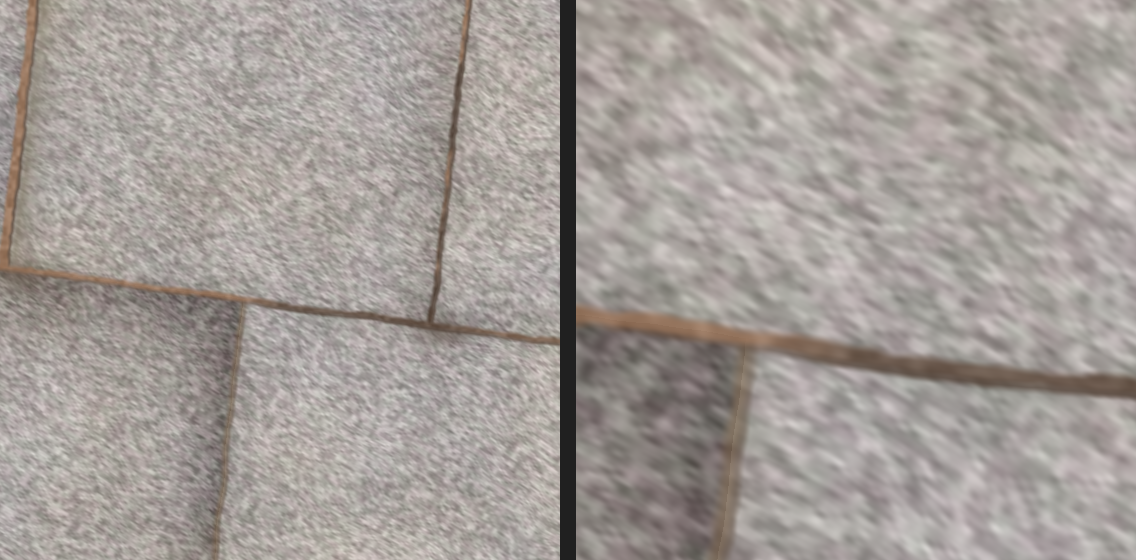
Left, the full canvas; right, a detail of the centre.
This texture is drawn by a Shadertoy shader. Its source:

```glsl
#define SLAB_SIZE vec2(0.776, 0.66)
#define ORIGIN vec2(-0.055, 0.523)
#define SKEW vec2(0.115, 0.134)
#define ROW_SHIFT 0.437
#define GRAIN_ANGLE -0.56
#define GRAIN_CONTRAST 0.2
#define STONE vec3(0.685, 0.661, 0.646)
#define RUST vec3(0.61, 0.47, 0.37)
#define DARK_JOINT vec3(0.33, 0.27, 0.23)
#define MOSS vec3(0.51, 0.47, 0.38)

float hash(vec2 p) {
    vec3 q = fract(p.xyx * vec3(0.1031, 0.103, 0.0973));
    q += dot(q, q.yzx + 33.33);
    return fract((q.x + q.y) * q.z);
}

float noise(vec2 p) {
    vec2 cell = floor(p), f = fract(p);
    f = f * f * (3.0 - 2.0 * f);
    return mix(mix(hash(cell), hash(cell + vec2(1, 0)), f.x),
               mix(hash(cell + vec2(0, 1)), hash(cell + vec2(1, 1)), f.x), f.y);
}

float fbm(vec2 p) {
    float sum = 0.0, amp = 0.5;
    for (int i = 0; i < 4; i++) {
        sum += amp * noise(p);
        p = p * 2.03 + 17.0;
        amp *= 0.5;
    }
    return sum / 0.9375;
}

// Soft line of a given half width around distance zero
float line(float d, float halfWidth, float blur) {
    return 1.0 - smoothstep(halfWidth - blur, halfWidth + blur, abs(d));
}

// Slanted fibres with faint pink and green flecks
vec3 stoneSurface(vec2 uv) {
    float c = cos(GRAIN_ANGLE), s = sin(GRAIN_ANGLE);
    vec2 fibre = vec2(c * uv.x + s * uv.y, c * uv.y - s * uv.x) + 3.0;
    fibre.y += 0.012 * noise(uv * 12.0);
    float grain = noise(fibre * vec2(75.0, 165.0)) - 0.5;
    grain += 0.7 * (noise(fibre * vec2(140.0, 290.0) + 41.0) - 0.5);
    float patches = fbm(uv * 9.0 + 5.0) - 0.5;
    float fleck = noise(fibre * vec2(55.0, 95.0) + 90.0) - 0.5;
    float warmth = fbm(uv * 6.0 + 60.0) - 0.5;
    return STONE + GRAIN_CONTRAST * grain + 0.09 * patches
         + vec3(0.022, -0.022, 0.008) * fleck
         + vec3(0.03, 0.012, -0.035) * warmth;
}

void mainImage(out vec4 fragColor, in vec2 fragCoord) {
    vec2 uv = fragCoord / iResolution.xy;
    float pixel = 1.0 / iResolution.y;

    // Sheared running bond
    vec2 wobble = vec2(fbm(uv.yx * vec2(14.0, 5.0) + 8.0), fbm(uv * vec2(14.0, 5.0) + 30.0)) - 0.5;
    vec2 p = uv + vec2(-SKEW.x * uv.y, SKEW.y * uv.x) - ORIGIN + 0.009 * wobble;
    float row = floor(p.y / SLAB_SIZE.y);
    float oddRow = mod(row, 2.0);
    float x = p.x - ROW_SHIFT * oddRow;
    float column = floor(x / SLAB_SIZE.x);
    float oddColumn = mod(column, 2.0);
    float joint = floor(x / SLAB_SIZE.x + 0.5);
    float oddJoint = mod(joint, 2.0);
    vec2 inside = vec2(x, p.y) - vec2(column, row) * SLAB_SIZE;
    vec2 rest = SLAB_SIZE - inside;
    float dx = x - joint * SLAB_SIZE.x;
    float dy = p.y - floor(p.y / SLAB_SIZE.y + 0.5) * SLAB_SIZE.y;

    vec3 color = stoneSurface(uv);
    color += 0.012 * (hash(vec2(column, row) + 20.0) - 0.5);

    // Broad grime along the upper and right edges
    float mottling = 0.65 + 0.7 * fbm(uv * 11.0 + 70.0);
    float heavy = oddRow * oddColumn;
    float topGrime = exp(-pow(rest.y / 0.11, 2.0)) * heavy;
    float sideGrime = exp(-pow(rest.x / 0.09, 2.0)) * mix(0.35 * (1.0 - oddRow), 1.0, heavy);
    float grime = max(topGrime, sideGrime) + 0.3 * min(topGrime, sideGrime);
    color -= vec3(0.135, 0.14, 0.135) * grime * mottling;

    // Narrow shade beside every joint
    float edge = min(abs(dx), abs(dy));
    color -= vec3(0.085, 0.085, 0.09) * exp(-edge / 0.018) * mottling;

    // Yellowed right side of the wide joints
    float wide = (1.0 - oddRow) * (1.0 - oddJoint);
    float stain = exp(-abs(dx - 0.02) / 0.025) * step(0.0, dx) * wide;
    color = mix(color, MOSS, 0.5 * stain * mottling);

    // Damp spots where upright joints meet the long joint
    float upperDx = p.x - floor(p.x / SLAB_SIZE.x + 0.5) * SLAB_SIZE.x;
    vec2 spot = vec2(upperDx - 0.025, dy + 0.008) / vec2(0.045, 0.026);
    color = mix(color, DARK_JOINT, 0.55 * exp(-dot(spot, spot)) * mottling);

    // Upright joints: rusty fill with a dark crack
    float wear = fbm(uv * vec2(9.0, 13.0) + 12.0);
    float rough = 0.003 * (noise(uv * 90.0) - 0.5);
    float halfWidth = mix(0.0045, 0.0085, wide) + rough;
    float blur = mix(0.0025, 0.004, oddRow) + pixel;
    float rustiness = smoothstep(0.3, 0.6, wear + 0.2 * wide);
    vec3 fill = mix(DARK_JOINT, RUST, mix(rustiness, 0.55, oddRow));
    fill = mix(fill, MOSS, 0.4 * oddRow) + 0.14 * (noise(uv * 120.0) - 0.5);
    color = mix(color, fill, line(dx, halfWidth, blur) * mix(0.92, 0.7, oddRow));
    float crack = line(dx - halfWidth, 0.0025, 0.002 + pixel);
    color = mix(color, DARK_JOINT, crack * mix(0.65, 0.3, oddRow) * mottling);

    // Long joint: rusty at first, darker further along
    float darkness = smoothstep(0.4, 0.55, uv.x + 0.25 * (wear - 0.5));
    darkness *= 1.0 - 0.45 * smoothstep(0.78, 0.9, uv.x);
    vec3 longFill = mix(RUST, DARK_JOINT, 0.8 * darkness) + 0.12 * (noise(uv * 110.0 + 6.0) - 0.5);
    color = mix(color, longFill, 0.88 * line(dy, 0.0052 + rough, 0.003 + pixel));
    float longCrack = line(dy + 0.0055, 0.0022, 0.0022 + pixel);
    color = mix(color, DARK_JOINT, longCrack * (0.3 + 0.45 * darkness) * mottling);

    fragColor = vec4(clamp(color, 0.0, 1.0), 1.0);
}
```
